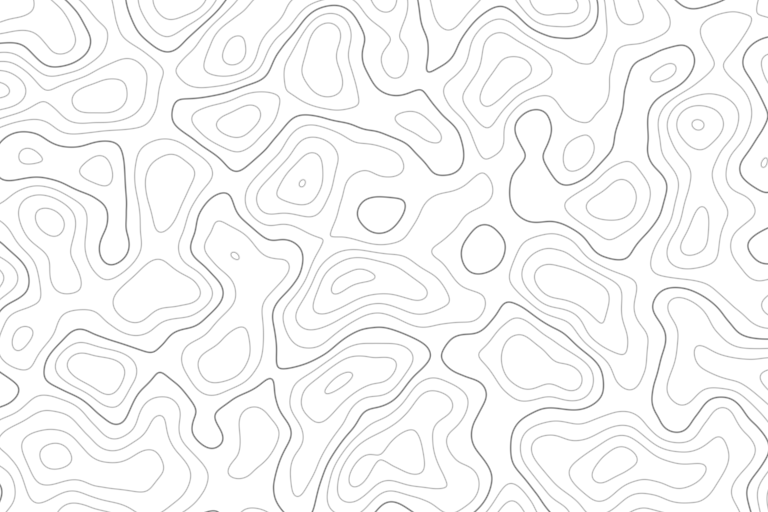
This pattern is drawn by a Shadertoy shader. Its source:

```glsl
// Topographic contour map: thin grey level lines on white paper, every fifth darker.
// A smooth height field from gradient noise is cut at equal steps; dividing
// the height offset by the slope gives lines of constant width.

vec2 hash22(vec2 p) {
    vec3 q = fract(p.xyx * vec3(0.1031, 0.1030, 0.0973));
    q += dot(q, q.yzx + 33.33);
    return fract((q.xx + q.yz) * q.zy);
}

// Slope direction at a lattice corner, applied to the offset from it
float cornerSlope(vec2 cell, vec2 offset) {
    vec2 direction = normalize(hash22(cell) * 2.0 - 0.999);
    return dot(direction, offset);
}

float gradientNoise(vec2 p) {
    vec2 i = floor(p), f = p - i;
    vec2 u = f * f * f * (f * (f * 6.0 - 15.0) + 10.0);
    vec2 e = vec2(1.0, 0.0);
    float low  = mix(cornerSlope(i, f), cornerSlope(i + e, f - e), u.x);
    float high = mix(cornerSlope(i + e.yx, f - e.yx), cornerSlope(i + 1.0, f - 1.0), u.x);
    return mix(low, high, u.y);
}

// Terrain height, counted in contour steps
float terrain(vec2 p) {
    vec2 q = p * 5.5 + 41.0;
    float hills = gradientNoise(q);
    float wobble = gradientNoise(mat2(0.8, 0.6, -0.6, 0.8) * q * 2.1 + 17.3);
    return (hills + 0.14 * wobble) / 0.14 + 0.5;
}

void mainImage(out vec4 fragColor, in vec2 fragCoord) {
    float pixel = 1.0 / iResolution.y;
    vec2 p = fragCoord * pixel;

    // Height and slope by central differences
    float height = terrain(p);
    vec2 e = vec2(0.001, 0.0);
    vec2 slope = vec2(terrain(p + e) - terrain(p - e),
                      terrain(p + e.yx) - terrain(p - e.yx)) / (2.0 * e.x);

    // Distance to the nearest contour line
    float level = round(height);
    float dist = abs(height - level) / max(length(slope), 0.001);

    // Index contours are darker and slightly wider
    bool isIndex = mod(level, 5.0) == 1.0;
    float halfWidth = isIndex ? 0.0013 : 0.0010;
    float ink = isIndex ? 0.54 : 0.31;

    float line = 1.0 - smoothstep(halfWidth - pixel, halfWidth + pixel, dist);
    fragColor = vec4(vec3(1.0 - ink * line), 1.0);
}
```
